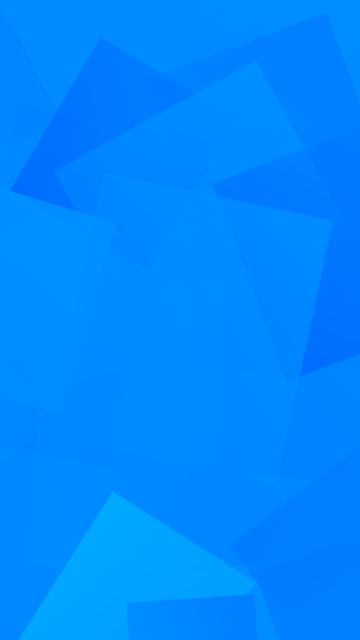
A Shadertoy shader for this background:

```glsl
#define PANEL_COUNT 20
#define EDGE 0.0016
#define FADE 0.85
#define SCATTER_OPACITY 0.55
#define DEEP 0.425
#define DARK 0.485
#define MID 0.545
#define LIGHT 0.572
#define BRIGHT 0.665

vec3 hash3(float n) {
    vec3 v = fract(n * vec3(0.1031, 0.1130, 0.0973) + 0.37);
    v += dot(v, v.yzx + 33.33);
    return fract((v.xxy + v.yzz) * v.zyx);
}

// Blends a rectangle that grows from its corner and fades along its diagonal.
float panel(float green, vec2 p, vec2 corner, float degrees, vec2 size,
            float tone, float opacity) {
    float angle = radians(degrees);
    vec2 axis = vec2(cos(angle), sin(angle));
    vec2 d = p - corner;
    vec2 q = vec2(dot(d, axis), dot(d, vec2(-axis.y, axis.x)));
    vec2 inset = min(q, size - q);
    float cover = smoothstep(-EDGE, EDGE, min(inset.x, inset.y));
    float along = clamp(dot(q / size, vec2(0.5)), 0.0, 1.0);
    return mix(green, tone, cover * opacity * (1.0 - FADE * along));
}

// Scattered translucent panels, spread evenly by a low-discrepancy sequence.
float scatterPanels(float green, vec2 p, float aspect) {
    for (int i = 0; i < PANEL_COUNT; i++) {
        float n = float(i) + 1.0;
        vec3 h = hash3(n * 7.31);
        vec3 k = hash3(n * 3.17 + 50.0);
        vec2 corner = fract(n * vec2(0.755, 0.57)) * vec2(aspect, 1.0);
        float degrees = 90.0 * floor(4.0 * h.x) + mix(-18.0, 35.0, h.y);
        vec2 size = mix(vec2(0.16), vec2(0.40), k.xy);
        float tone = mix(DARK, LIGHT + 0.01, h.z);
        green = panel(green, p, corner, degrees, size, tone, SCATTER_OPACITY);
    }
    return green;
}

void mainImage(out vec4 fragColor, in vec2 fragCoord) {
    vec2 p = fragCoord / iResolution.y;
    float aspect = iResolution.x / iResolution.y;

    // Base wash with a slow drift
    float green = mix(MID - 0.015, MID + 0.005, p.y);
    green += 0.004 * sin(7.0 * p.x + 3.0 * sin(4.0 * p.y));
    green = scatterPanels(green, p, aspect);

    // Deep wedges at both sides
    green = panel(green, p, vec2(0.510, 0.980), 200.5, vec2(0.30, 0.42), DARK, 0.8);
    green = panel(green, p, vec2(0.016, 0.703), -30.5, vec2(0.25, 0.277), DEEP, 1.0);
    green = panel(green, p, vec2(0.400, 0.906), 208.8, vec2(0.36, 0.30), LIGHT, 0.85);
    green = panel(green, p, vec2(0.449, 0.404), 20.8, vec2(0.30, 0.33), DEEP, 1.0);

    // Lighter sheets that overlap the wedges
    green = panel(green, p, vec2(0.182, 0.651), 163.0, vec2(0.35, 0.31), LIGHT, 0.95);
    green = panel(green, p, vec2(0.520, 0.655), 168.0, vec2(0.366, 0.42), MID + 0.01, 0.95);

    // Bright foreground sheet with darker neighbours
    green = panel(green, p, vec2(0.358, 0.147), -52.6, vec2(0.15, 0.40), DARK, 0.9);
    green = panel(green, p, vec2(0.176, 0.232), -122.4, vec2(0.90, 0.265), BRIGHT, 1.0);
    green = panel(green, p, vec2(0.397, 0.072), 184.0, vec2(0.20, 0.30), DARK + 0.01, 1.0);
    green = panel(green, p, vec2(0.398, 0.105), -70.0, vec2(0.30, 0.40), DARK, 0.8);

    fragColor = vec4(0.0, clamp(green, 0.0, 1.0), 1.0, 1.0);
}
```
